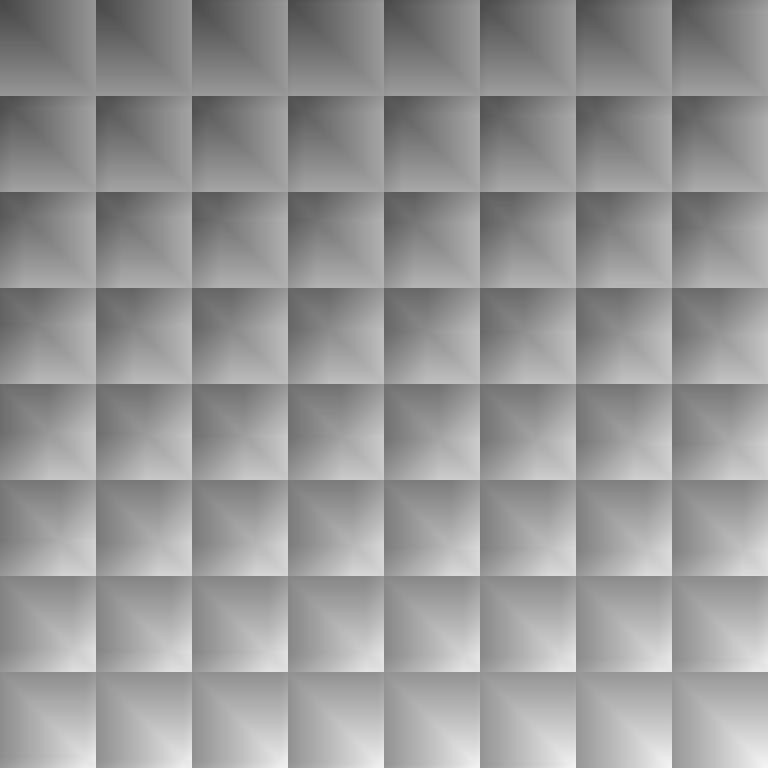
Give the GLSL for this pattern, as a WebGL 2 fragment shader.

```glsl
#version 300 es
precision highp float;

uniform vec2 u_resolution;
out vec4 fragColor;

// Halfway between the smallest and largest of three channels
float lightness(vec3 c) {
    float low = min(c.x, min(c.y, c.z));
    float high = max(c.x, max(c.y, c.z));
    return 0.5 * (low + high);
}

// One slice of a colour cube per tile, read left to right, top to bottom
float cubeSlices(vec2 uv) {
    vec2 grid = clamp(vec2(uv.x, 1.0 - uv.y), 0.0, 0.99999) * 8.0;
    vec2 tile = floor(grid);
    float depth = (tile.y * 8.0 + tile.x) / 63.0;
    return lightness(vec3(fract(grid), depth));
}

// Lift the dark end and bend the midtones down slightly
float tone(float value) {
    return 0.28 + 0.685 * pow(value, 1.14);
}

void main() {
    // Four samples per pixel smooth the tile edges
    float grey = 0.0;
    for (int i = 0; i < 4; i++) {
        vec2 offset = vec2(i % 2, i / 2) * 0.5 - 0.25;
        grey += 0.25 * tone(cubeSlices((gl_FragCoord.xy + offset) / u_resolution));
    }
    fragColor = vec4(vec3(grey), 1.0);
}
```
